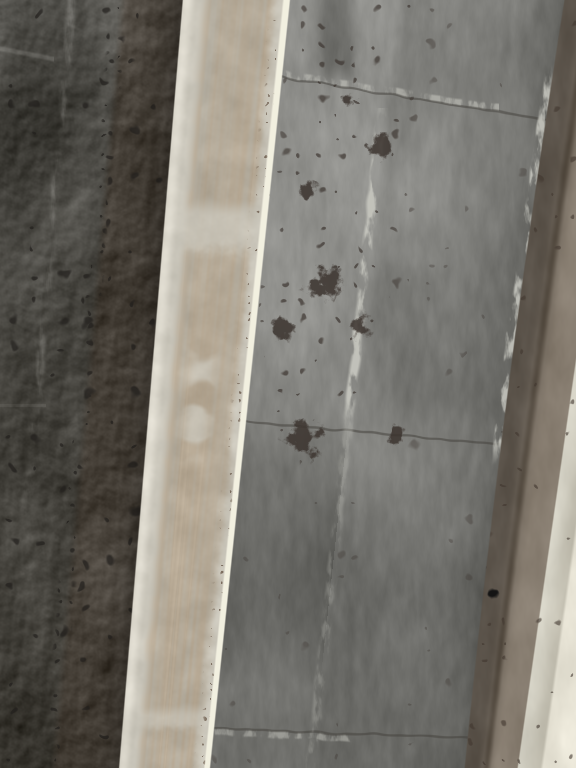
A Shadertoy shader for this texture:

```glsl
// Weathered concrete: a dark wall, a pale streaked beam, a grey slab and a second beam.
// Leaning edges are lines x = a + b*y; stains come from gradient noise, grit from
// jittered cells, and crusty joints from noise-broken bands.

vec2 hash2(vec2 p) {
    vec3 q = fract(p.xyx * vec3(0.1031, 0.103, 0.0973));
    q += dot(q, q.yzx + 33.33);
    return fract((q.xx + q.yz) * q.zy);
}

float corner(vec2 cell, vec2 offset) {
    return dot(hash2(cell) * 2.0 - 1.0, offset);
}

float noise(vec2 p) {
    vec2 i = floor(p), f = fract(p), e = vec2(1, 0);
    vec2 w = f * f * (3.0 - 2.0 * f);
    float low = mix(corner(i, f), corner(i + e, f - e), w.x);
    float high = mix(corner(i + e.yx, f - e.yx), corner(i + 1.0, f - 1.0), w.x);
    return mix(low, high, w.y);
}

float fbm(vec2 p) {
    float sum = 0.0, amp = 0.6;
    for (int i = 0; i < 4; i++) {
        sum += amp * noise(p);
        p = mat2(1.6, 1.2, -1.2, 1.6) * p + 7.3;
        amp *= 0.5;
    }
    return sum;
}

float band(float d, float w, float soft) {
    return 1.0 - smoothstep(w - soft, w + soft, abs(d));
}

float span(float x, float a, float b, float soft) {
    return smoothstep(a - soft, a + soft, x) * (1.0 - smoothstep(b - soft, b + soft, x));
}

// One irregular grain per cell, present with the given probability.
float grit(vec2 p, float cells, float density) {
    vec2 q = p * cells;
    q += 0.35 * vec2(noise(q * 2.0), noise(q * 2.0 + 19.0));
    vec2 h = hash2(floor(q));
    float r = 0.08 + 0.18 * h.x * h.y;
    float d = length(fract(q) - 0.3 - 0.4 * h);
    return (1.0 - smoothstep(r * 0.5, r * 1.3, d)) * step(hash2(floor(q) + 41.0).x, density);
}

// Ragged dirt fading away from several centres (xy) of given size (z).
float clumps(vec2 p) {
    vec3 spots[8] = vec3[8](vec3(0.495, 0.81, 0.022), vec3(0.403, 0.752, 0.016),
        vec3(0.425, 0.63, 0.03), vec3(0.368, 0.573, 0.021), vec3(0.47, 0.575, 0.018),
        vec3(0.395, 0.43, 0.032), vec3(0.515, 0.436, 0.016), vec3(0.452, 0.87, 0.012));
    float ragged = fbm(p * 65.0) + 0.55, dirt = 0.0;
    for (int i = 0; i < 8; i++) {
        float d = length(p - spots[i].xy) / spots[i].z;
        dirt = max(dirt, smoothstep(0.05, 0.3, ragged - 0.65 * d) * span(d, -1.0, 1.2, 0.4));
    }
    return dirt;
}

vec3 wallColor(vec2 p, float edge) {
    float s = p.x - 0.09 * p.y;
    vec3 c = mix(vec3(0.23, 0.22, 0.195), vec3(0.33, 0.325, 0.305), p.y);
    c = mix(c, vec3(0.27, 0.24, 0.205), 0.75 * smoothstep(0.063, 0.077, s));
    c += 0.18 * fbm(p * vec2(9, 6)) + 0.05 * noise(vec2(s * 90.0, p.y * 5.0));
    c -= 0.1 * span(length(p - vec2(0.03, 0.86)), -1.0, 0.08, 0.08);
    c += 0.22 * (fbm(p * 38.0) - fbm(p * 38.0 + vec2(0.12, -0.2)));
    float broken = smoothstep(-0.1, 0.35, fbm(p * vec2(60, 18)));
    c += 0.16 * broken * band(s - 0.004, 0.006, 0.004) * smoothstep(0.25, 0.5, p.y);
    c += 0.08 * band(p.y - 0.937 + 0.2 * p.x, 0.003, 0.002) * step(p.x, 0.07);
    c += 0.05 * band(p.y - 0.472, 0.002, 0.001) * step(p.x, 0.06);
    float lumps = max(grit(p, 32.0, 0.35), band(s - 0.066, 0.01, 0.004) * grit(p, 48.0, 0.85));
    c = mix(c, vec3(0.13, 0.12, 0.11), 0.7 * lumps);
    return c * (1.0 - 0.22 * exp((p.x - edge) * 45.0));
}

vec3 beamColor(vec2 p, float u) {
    float rough = fbm(p * 28.0), y = p.y + 0.02 * rough;
    float streak = noise(vec2(u * 15.0, p.y * 1.5)) + 0.5 * noise(vec2(u * 33.0, p.y * 3.0));
    float panel = span(u + 0.08 * rough, 0.22, 0.86, 0.07);
    panel *= 1.0 - 0.8 * span(y, 0.675, 0.73, 0.012) - 0.6 * span(y, 0.05, 0.075, 0.008);
    float blot = band(u - 0.5, 0.13, 0.1) * span(p.y, 0.41, 0.56, 0.02);
    panel *= 1.0 - 0.8 * blot * smoothstep(-0.05, 0.15, noise(p * vec2(22, 28)));
    vec3 c = mix(vec3(0.79, 0.775, 0.73), vec3(0.675, 0.62, 0.54), panel * clamp(0.75 + 0.8 * streak, 0.0, 1.0));
    c += 0.1 * rough + 0.09 * streak * panel + 0.08 * band(u - 0.04, 0.05, 0.05);
    c = mix(c, vec3(0.38, 0.31, 0.25), 0.75 * grit(p, 85.0, 0.7) * smoothstep(0.8, 0.92, u));
    return mix(c, vec3(0.95, 0.94, 0.88), smoothstep(0.925, 0.95, u));
}

vec3 slabColor(vec2 p, float edge) {
    float seam = p.x - 0.405 - 0.108 * p.y, jag = 0.004 * noise(p * 40.0);
    vec3 c = mix(vec3(0.43, 0.43, 0.415), vec3(0.57, 0.57, 0.555), smoothstep(0.05, 0.75, p.y));
    c -= 0.06 * smoothstep(0.0, 0.02, seam) * smoothstep(0.4, 0.5, p.y);
    c -= 0.06 * span(p.y, 0.15, 0.43, 0.05) * step(seam, 0.0) + 0.09 * exp((p.x - edge) * 22.0);
    c -= 0.13 * span(p.x, 0.415, 0.46, 0.012) * smoothstep(0.88, 0.92, p.y);
    c += 0.13 * fbm(p * vec2(10, 6)) + 0.08 * fbm(p * vec2(80, 25));
    // Cross joints, lengthwise seam and lime crust.
    float top = p.y - 0.958 + 0.16 * p.x + jag, low = p.y - 0.063 + 0.04 * p.x + jag;
    float mid = p.y - 0.48 + 0.09 * p.x + jag;
    float crack = band(min(abs(top), min(abs(mid), abs(low))), 0.0015, 0.001);
    c = mix(c, vec3(0.27, 0.26, 0.24), 0.55 * crack);
    float crust = band(seam + jag, 0.006, 0.003) * (0.3 + 0.65 * span(p.y, 0.465, 0.83, 0.015)) * step(p.y, 0.86);
    crust = max(crust, 0.6 * band(top - 0.005, 0.004, 0.002) * step(p.x, 0.65));
    crust = max(crust, 0.5 * band(low + 0.005, 0.004, 0.002) * step(p.x, 0.46));
    crust = max(crust, 0.9 * band(p.x - edge + 0.004 + jag, 0.006, 0.002) * span(p.y, 0.41, 0.9, 0.02));
    c = mix(c, vec3(0.77, 0.77, 0.74), crust * smoothstep(-0.12, 0.16, fbm(p * vec2(70, 28))));
    float zone = span(seam, -0.13, 0.04, 0.03) * smoothstep(0.35, 0.5, p.y);
    float dirt = max(clumps(p), grit(p, 42.0, 0.08 + 0.42 * zone) * (0.4 + 0.4 * zone));
    return mix(c, vec3(0.23, 0.2, 0.18), 0.85 * dirt);
}

vec3 farBeamColor(vec2 p, float edge, float aa) {
    float d = p.x - 0.674 - 0.143 * p.y, t = (p.x - edge) / (p.x - edge - d);
    vec3 c = mix(vec3(0.35, 0.32, 0.285), vec3(0.53, 0.49, 0.44), smoothstep(0.2, 0.65, t));
    vec3 pale = mix(vec3(0.83, 0.82, 0.77), vec3(0.76, 0.745, 0.69), smoothstep(0.0, 0.03, d));
    pale += 0.14 * smoothstep(0.029, 0.034, d);
    c = mix(c - 0.1 * band(t - 0.42, 0.05, 0.05), pale, smoothstep(-aa, aa, d));
    return mix(c + 0.11 * fbm(p * vec2(30, 12)), vec3(0.25, 0.21, 0.18), 0.6 * grit(p, 45.0, 0.2));
}

void mainImage(out vec4 fragColor, in vec2 fragCoord) {
    vec2 p = fragCoord / iResolution.xy * vec2(0.75, 1);
    float aa = 1.0 / iResolution.y;
    float left = 0.155 + 0.083 * p.y, right = 0.2734 + 0.1042 * p.y;
    float slabEnd = 0.605 + 0.1 * p.y + 0.03 * p.y * p.y;
    vec3 c = wallColor(p, left);
    c = mix(c, beamColor(p, (p.x - left) / (right - left)), smoothstep(-aa, aa, p.x - left));
    c = mix(c, slabColor(p, slabEnd), smoothstep(-aa, aa, p.x - right));
    c = mix(c, farBeamColor(p, slabEnd, aa), smoothstep(-aa, aa, p.x - slabEnd));
    float hole = length(p - vec2(0.642, 0.227)) + 0.003 * noise(p * 150.0);
    c = mix(c, vec3(0.08), 1.0 - smoothstep(0.004, 0.008, hole));
    fragColor = vec4(clamp(c, 0.0, 1.0), 1.0);
}
```
